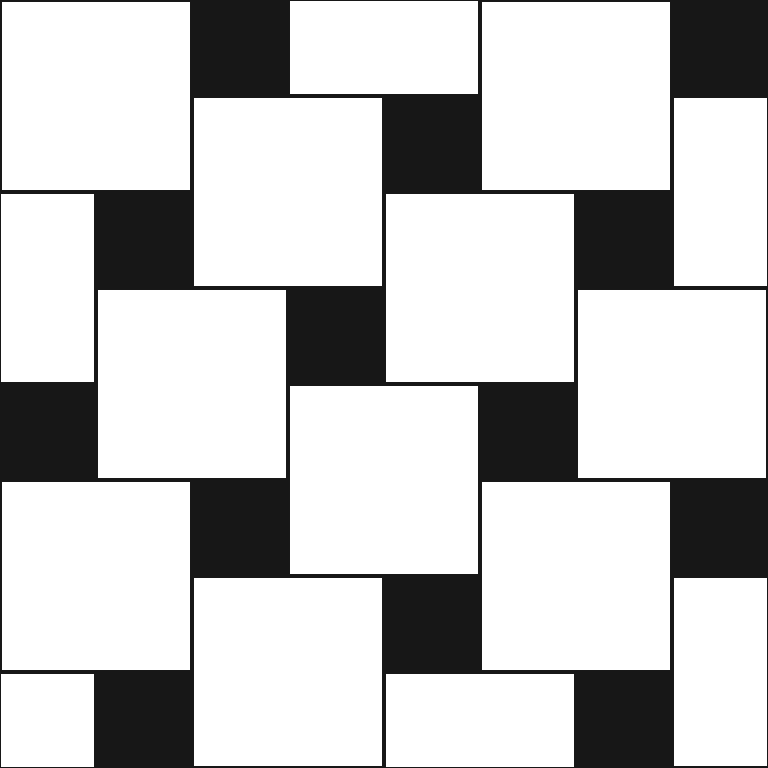
Reproduce this pattern procedurally as a Shadertoy shader.

```glsl
// Pythagorean tiling: white two-cell squares pinwheel around black one-cell squares.
// The canvas is eight cells high; a residue modulo five tells which part of the
// tiling each cell holds, and a box distance then leaves the thin dark joints.

// Signed distance to the nearest large square, in cells; positive outside it.
float largeSquare(vec2 p) {
    vec2 cell = floor(p);
    float part = mod(cell.x + 3.0 * cell.y, 5.0);
    if (abs(part - 2.0) < 0.5) return 1.0; // small dark square

    // Quarter of the large square that this cell covers
    vec2 quarter = vec2(mod(part, 3.0), step(2.5, part));
    vec2 fromCentre = abs(fract(p) + quarter - 1.0);
    return max(fromCentre.x, fromCentre.y) - (1.0 - 0.0208);
}

void mainImage(out vec4 fragColor, in vec2 fragCoord) {
    float pixel = 8.0 / iResolution.y;
    vec2 size = iResolution.xy * pixel;
    vec2 p = vec2(fragCoord.x, iResolution.y - fragCoord.y) * pixel;

    // Hairline frame along the canvas edge
    vec2 toEdge = min(p, size - p);
    float d = max(largeSquare(p), 0.0104 - min(toEdge.x, toEdge.y));

    // Smooth fill over one pixel
    float white = clamp(0.5 - d / pixel, 0.0, 1.0);
    fragColor = vec4(mix(vec3(0.09), vec3(1.0), white), 1.0);
}
```
